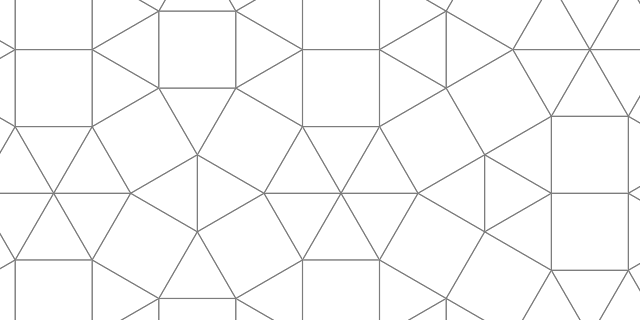
Write a Shadertoy shader that draws this pattern.

```glsl
const float EDGE = 0.2406;                  // tile edge, in canvas heights
const vec2 ORIGIN = vec2(0.1677, 0.3960);   // centre of one wheel, in canvas heights
const float LINE_WIDTH = 0.0025;            // in canvas heights
const float SOFTNESS = 1.35;                // width of the edge filter, in pixels
const vec3 PAPER = vec3(1.0);
const vec3 INK = vec3(0.14);

const float COS30 = 0.866025;
const float SPACING = 2.0 + 2.0 * COS30;                // wheel to wheel, in edges
const float PERIOD = SPACING * (1.0 + COS30);           // square strip plus triangle strip

float segmentDistance(vec2 p, vec2 a, vec2 b) {
    vec2 ap = p - a, ab = b - a;
    return length(ap - ab * clamp(dot(ap, ab) / dot(ab, ab), 0.0, 1.0));
}

// Lines of a twelve-sided wheel: six triangles, ringed by squares and triangles
float wheelDistance(vec2 p) {
    // Fold the plane into one sector of 30 degrees
    const vec2 mirror = vec2(-0.5, COS30);
    p = abs(p);
    p -= 2.0 * max(dot(p, mirror), 0.0) * mirror;
    p.y = abs(p.y);

    const vec2 hub = vec2(0.0);
    const vec2 inner = vec2(1.0, 0.0);
    const vec2 innerNext = vec2(0.5, COS30);
    const vec2 outer = vec2(1.0 + COS30, 0.5);
    const vec2 outerNext = vec2(0.5 + COS30, 0.5 + COS30);

    float d = segmentDistance(p, hub, inner);
    d = min(d, segmentDistance(p, inner, innerNext));
    d = min(d, segmentDistance(p, inner, outer));
    d = min(d, segmentDistance(p, outer, outerNext));
    return min(d, segmentDistance(p, outer, vec2(outer.x, -outer.y)));
}

// Outline of a square with unit sides
float squareDistance(vec2 p) {
    vec2 q = abs(p) - 0.5;
    return abs(length(max(q, 0.0)) + min(max(q.x, q.y), 0.0));
}

// Offset from the nearest copy in a column repeated along y
vec2 columnOffset(vec2 p, vec2 centre) {
    vec2 q = p - centre;
    q.y -= SPACING * floor(q.y / SPACING + 0.5);
    return q;
}

float tilingDistance(vec2 p) {
    // Each period to the right climbs by half a spacing
    float column = floor(p.x / PERIOD);
    p -= column * vec2(PERIOD, 0.5 * SPACING);

    float d = wheelDistance(columnOffset(p, vec2(0.0)));
    d = min(d, wheelDistance(columnOffset(p, vec2(SPACING, 0.0))));
    d = min(d, wheelDistance(columnOffset(p, vec2(PERIOD, 0.5 * SPACING))));

    // The gap between four wheels holds one more square
    return min(d, squareDistance(columnOffset(p, vec2(0.5 * SPACING))));
}

void mainImage(out vec4 fragColor, in vec2 fragCoord) {
    vec2 uv = fragCoord / iResolution.y;
    float d = EDGE * tilingDistance((uv - ORIGIN) / EDGE);

    // Share of the filter window that the line covers
    float window = SOFTNESS / iResolution.y;
    float halfLine = 0.5 * LINE_WIDTH;
    float coverage = (clamp(d + 0.5 * window, -halfLine, halfLine)
                    - clamp(d - 0.5 * window, -halfLine, halfLine)) / window;

    fragColor = vec4(mix(PAPER, INK, coverage), 1.0);
}
```
